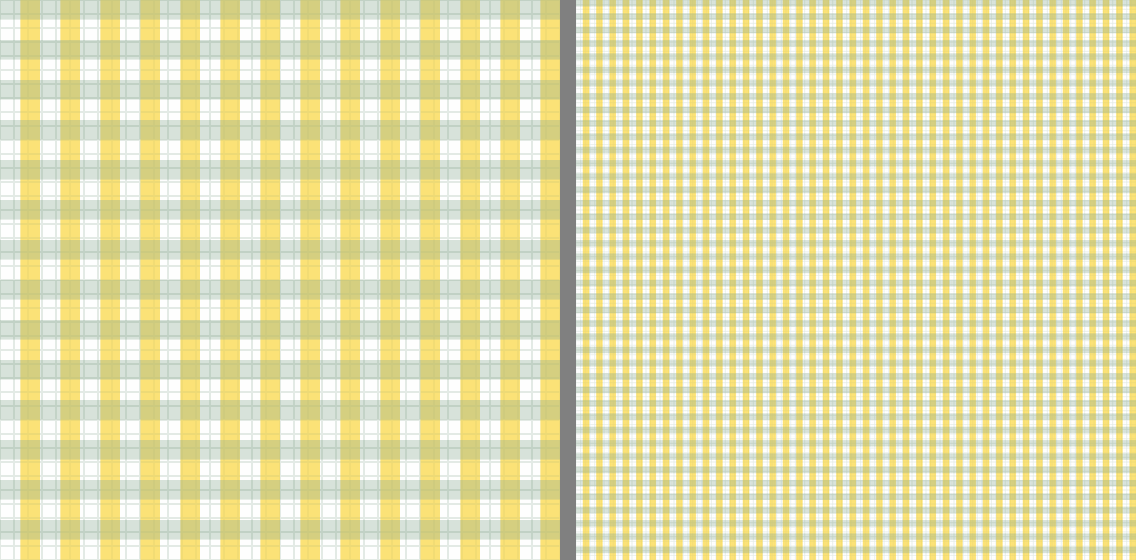
Left: one tile. Right: repeated 3 by 3.
Give the GLSL for this pattern, as a three.js fragment shader.

```glsl
// Yellow and sage gingham check over a fine green line grid.
varying vec2 vUv;

// Box-filtered coverage of a stripe, per axis; all lengths in canvas units.
vec2 stripe(vec2 p, float repeats, float center, float width) {
  vec2 d = abs(fract(p * repeats - center + 0.5) - 0.5) / repeats;
  vec2 px = max(fwidth(p), vec2(1e-5));
  return clamp((0.5 * width - d) / px + 0.5, 0.0, 1.0)
       - clamp((-0.5 * width - d) / px + 0.5, 0.0, 1.0);
}

void main() {
  vec3 sage = vec3(0.54, 0.66, 0.57);
  vec3 yellow = vec3(0.98, 0.865, 0.365);

  // Thin grid, 40 cells each way
  vec2 grid = stripe(vUv, 40.0, 0.0, 0.0009);
  vec3 color = mix(vec3(0.995), sage, max(grid.x, grid.y) * 0.9);

  // Wide bands, 14 each way: yellow columns, then translucent sage rows
  vec2 band = stripe(vUv, 14.0, 0.755, 0.49 / 14.0);
  color = mix(color, yellow, band.x * 0.8);
  color = mix(color, yellow, band.x * 0.2);
  color = mix(color, sage, band.y * 0.33);

  // Trace of the grid showing through the bands
  color = mix(color, sage, max(grid.x * 0.5, grid.y) * max(band.x, band.y) * 0.35);

  gl_FragColor = vec4(color, 1.0);
}
```
